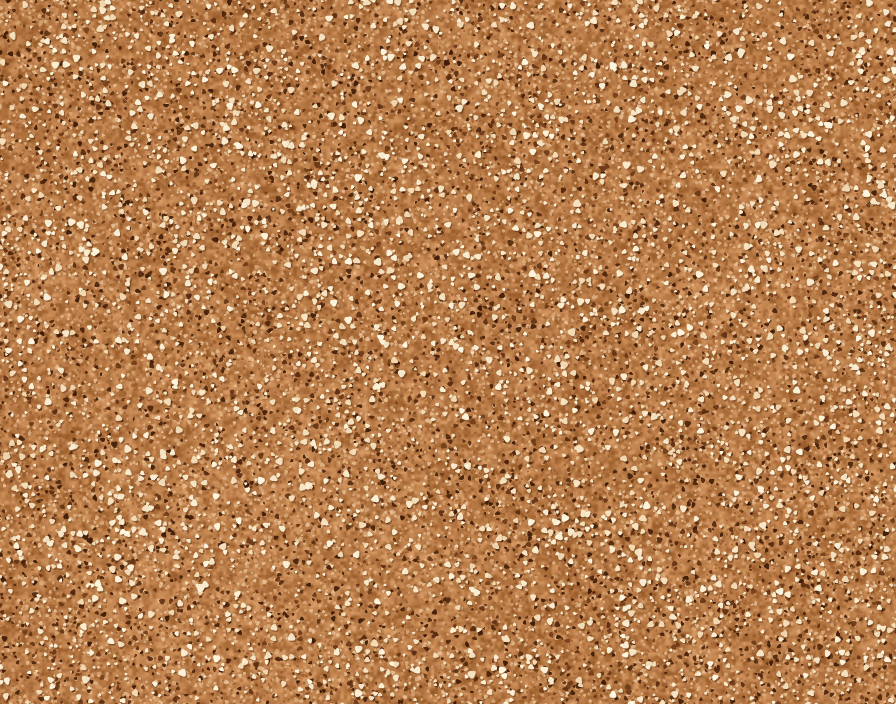
Reproduce this texture procedurally as a Shadertoy shader.

```glsl
// Terracotta stucco with scattered cream, tan and dark brown mineral grains.

vec4 hash4(vec2 p)
{
    vec4 q = fract(p.xyxy * vec4(0.1031, 0.1030, 0.0973, 0.1099));
    q += dot(q, q.wzxy + 33.33);
    return fract((q.xxyz + q.yzzw) * q.zywx);
}

float valueNoise(vec2 p)
{
    vec2 cell = floor(p), f = fract(p);
    f = f * f * (3.0 - 2.0 * f);
    float low = mix(hash4(cell).x, hash4(cell + vec2(1, 0)).x, f.x);
    float high = mix(hash4(cell + vec2(0, 1)).x, hash4(cell + vec2(1, 1)).x, f.x);
    return mix(low, high, f.y);
}

// Jittered round-ish grains: x = coverage, y = random tone of the grain.
vec2 grains(vec2 p, float scale, float share, vec2 radii, float stretch, float seed)
{
    vec2 q = p * scale;
    vec2 home = floor(q);
    float edge = 0.65 * scale / iResolution.y;
    vec2 result = vec2(0.0);
    for (int y = -1; y <= 1; y++)
    for (int x = -1; x <= 1; x++)
    {
        vec2 cell = home + vec2(x, y);
        vec4 rnd = hash4(cell + seed);
        vec4 form = hash4(cell + seed + 517.0);
        float cluster = 0.55 + 0.9 * valueNoise(cell * 0.19 + seed);
        if (rnd.z > share * cluster) continue;

        vec2 d = q - cell - rnd.xy;
        float turn = 6.2832 * form.x;
        d = mat2(cos(turn), -sin(turn), sin(turn), cos(turn)) * d;
        d.x *= 1.0 + stretch * form.y;
        float angle = atan(d.y, d.x + 1e-5);
        float lumps = 1.0 + 0.13 * sin(3.0 * angle + 6.0 * form.z);
        float radius = mix(radii.x, radii.y, rnd.w * rnd.w) * lumps;
        float cover = 1.0 - smoothstep(-edge, edge, length(d) - radius);
        if (cover > result.x) result = vec2(cover, form.w);
    }
    return result;
}

void mainImage(out vec4 fragColor, in vec2 fragCoord)
{
    vec2 p = fragCoord / iResolution.y;

    // Sandy ground: fine mottling over faint broad patches
    float fine = 0.55 * valueNoise(p * 210.0) + 0.45 * valueNoise(p * 115.0 + 40.0);
    float broad = valueNoise(p * 5.0 + 9.0) - 0.5;
    vec3 color = mix(vec3(0.61, 0.37, 0.17), vec3(0.84, 0.60, 0.39),
                     clamp(0.5 + 1.35 * (fine - 0.5) + 0.16 * broad, 0.0, 1.0));

    // Small tan and rust specks
    vec2 rust = grains(p, 150.0, 0.26, vec2(0.25, 0.45), 0.6, 71.0);
    color = mix(color, vec3(0.58, 0.34, 0.16), 0.7 * rust.x);
    vec2 tan_ = grains(p, 140.0, 0.36, vec2(0.25, 0.46), 0.4, 23.0);
    color = mix(color, mix(vec3(0.82, 0.62, 0.42), vec3(0.92, 0.77, 0.61), tan_.y), 0.9 * tan_.x);

    // Dark brown chips
    vec2 dark = grains(p, 118.0, 0.29, vec2(0.25, 0.52), 0.7, 137.0);
    color = mix(color, mix(vec3(0.23, 0.10, 0.03), vec3(0.48, 0.26, 0.11), dark.y), 0.95 * dark.x);

    // Cream grains and the shadows they cast
    vec2 shadow = grains(p + vec2(-0.0018, 0.0022), 95.0, 0.33, vec2(0.20, 0.52), 0.35, 211.0);
    color = mix(color, color * vec3(0.66, 0.59, 0.53), 0.65 * shadow.x);
    vec2 cream = grains(p, 95.0, 0.33, vec2(0.20, 0.52), 0.35, 211.0);
    vec3 creamColor = mix(vec3(0.95, 0.85, 0.69), vec3(1.0, 0.97, 0.88), cream.y);
    color = mix(color, creamColor * (0.96 + 0.06 * fine), cream.x);

    fragColor = vec4(color, 1.0);
}
```
